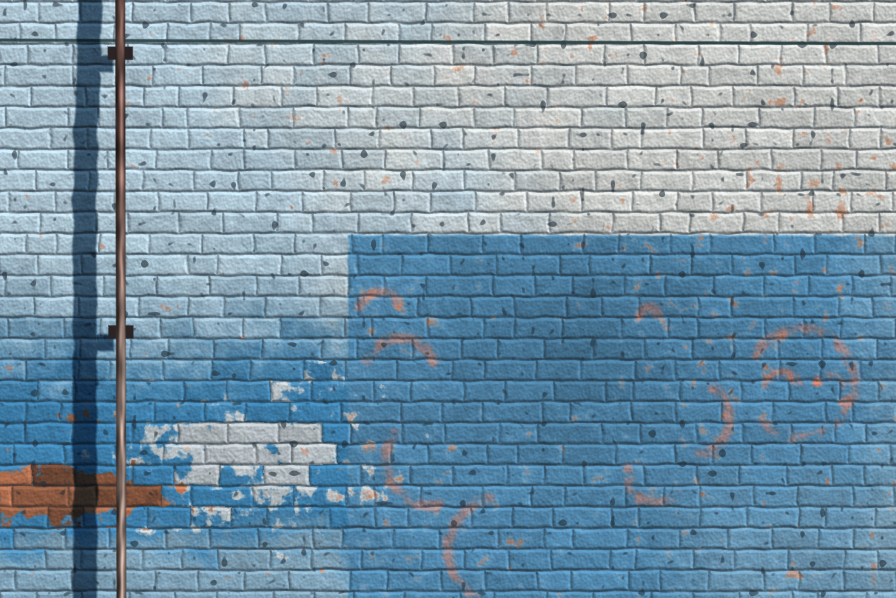
This texture is drawn by a WebGL 2 fragment shader. Its source:

```glsl
#version 300 es
precision highp float;
// Weathered painted brick wall with a blue panel, a rusty pipe and its shadow.
uniform vec2 u_resolution;
out vec4 outColor;

// Layout, in units of the canvas height
const float COURSE = 0.0352, BRICK = 0.078, COURSE_BASE = 0.6105;
const vec2 PANEL_CORNER = vec2(0.582, 0.607), LIGHT_STEP = vec2(0.0016, 0.003);
const float PIPE_X = 0.202, PIPE_RADIUS = 0.0082, CABLE_Y = 0.933;
const float SHADOW_X = 0.142, SHADOW_RADIUS = 0.02, ARC_SPAN = 1.2;
// Paint and materials
const vec3 COOL_WHITE = vec3(0.65, 0.74, 0.79), WARM_WHITE = vec3(0.76, 0.77, 0.76);
const vec3 PALE_BLUE = vec3(0.49, 0.62, 0.70), PANEL_BLUE = vec3(0.29, 0.48, 0.61);
const vec3 BAND_BLUE = vec3(0.22, 0.47, 0.64), RUST = vec3(0.57, 0.33, 0.21);
const vec3 CREAM = vec3(0.77, 0.75, 0.73), ORANGE = vec3(0.80, 0.45, 0.34);
const vec3 CRACK = vec3(0.13, 0.18, 0.22), SHADE_TINT = vec3(0.32, 0.42, 0.50);
// Faded spray arcs: centre, radius, facing angle
const vec4 ARCS[11] = vec4[11](
  vec4(0.635, 0.477, 0.035, 1.6), vec4(0.67, 0.375, 0.06, 1.57), vec4(0.72, 0.23, 0.075, 3.7),
  vec4(0.84, 0.08, 0.09, 3.0), vec4(1.34, 0.36, 0.09, 1.4), vec4(1.34, 0.36, 0.09, 5.2),
  vec4(1.31, 0.35, 0.026, 1.57), vec4(1.385, 0.34, 0.03, 0.9), vec4(1.16, 0.3, 0.06, -0.2),
  vec4(1.1, 0.21, 0.05, 4.2), vec4(1.085, 0.47, 0.015, 1.57));

float hash(vec2 p) {
  vec3 q = fract(p.xyx * 0.1031);
  q += dot(q, q.yzx + 33.33);
  return fract((q.x + q.y) * q.z);
}
float corner(vec2 cell, vec2 offset) {
  float a = 6.2832 * hash(cell);
  return dot(vec2(cos(a), sin(a)), offset);
}
float noise(vec2 p) {
  vec2 i = floor(p), f = p - i, e = vec2(1, 0), w = f * f * (3.0 - 2.0 * f);
  return 1.4 * mix(mix(corner(i, f), corner(i + e, f - e), w.x),
    mix(corner(i + e.yx, f - e.yx), corner(i + 1.0, f - 1.0), w.x), w.y);
}
float fbm(vec2 p) {
  float sum = 0.0, gain = 0.55;
  for (int k = 0; k < 4; k++, gain *= 0.5) {
    sum += gain * noise(p);
    p = mat2(1.6, 1.2, -1.2, 1.6) * p + 7.3;
  }
  return sum;
}
float joint(float i, float row) { return i + 0.5 * hash(vec2(i, row) + 61.0) - 0.25; }

// xy: brick id, z: distance to the bed joint, w: to the upright joint
vec4 bricks(vec2 p) {
  p += 0.0022 * vec2(noise(p * 45.0), noise(p * 30.0 + 19.0));
  float v = (p.y - COURSE_BASE) / COURSE, row = floor(v);
  float u = p.x / BRICK + 0.5 * mod(row, 2.0) + 0.3 * hash(vec2(row, 5.0)), i = floor(u);
  i += step(joint(i + 1.0, row), u) - step(u, joint(i, row));
  float side = min(u - joint(i, row), joint(i + 1.0, row) - u);
  return vec4(i, row, min(v - row, row + 1.0 - v) * COURSE, side * BRICK);
}
float relief(vec2 p) {
  vec4 b = bricks(p);
  return smoothstep(0.0, 0.006, min(b.z, b.w)) + 0.55 * fbm(p * 75.0) + 0.25 * noise(p * 210.0);
}
float blob(vec2 p, vec2 centre, vec2 size) {
  vec2 q = (p - centre) / size;
  return exp(-dot(q, q));
}
float arcDistance(vec2 p, vec4 arc) {
  vec2 q = p - arc.xy;
  float turn = mod(atan(q.y, q.x) - arc.w + 3.1416, 6.2832) - 3.1416;
  float a = arc.w + clamp(turn, -ARC_SPAN, ARC_SPAN);
  return length(q - arc.z * vec2(cos(a), sin(a)));
}
float box(vec2 p, vec2 size) { p = abs(p) - size; return max(p.x, p.y); }

void main() {
  vec2 p = gl_FragCoord.xy / u_resolution.y;
  float px = 1.0 / u_resolution.y;
  vec4 b = bricks(p);
  float tone = hash(b.xy + 40.0), chip = hash(b.xy + 11.0);
  float broad = fbm(p * 4.0), fine = fbm(p * 38.0 + 9.0);
  float wobble = 0.08 * broad + 0.05 * (tone - 0.5) + 0.04 * fine, low = p.y + wobble;

  // Whitewash, warmer to the right, and the blue band on the left
  vec3 col = mix(COOL_WHITE, WARM_WHITE, smoothstep(0.4, 1.15, p.x + 0.5 * broad + 0.2 * tone));
  col = mix(col, PALE_BLUE, smoothstep(0.62, 0.38, low));
  col = mix(col, BAND_BLUE, 0.95 * smoothstep(0.48, 0.32, low) * smoothstep(0.06, 0.13, low));

  // Blue panel with worn lower right and outer edge
  vec2 inset = vec2(p.x - PANEL_CORNER.x, PANEL_CORNER.y - p.y) + 0.004 * fine;
  vec2 cover = smoothstep(-0.003, 0.003, inset);
  float worn = 0.6 * smoothstep(0.28, 0.02, low) * smoothstep(1.02, 1.25, p.x + wobble);
  worn += 0.5 * smoothstep(1.38, 1.5, p.x + wobble) + 0.45 * smoothstep(0.15, 0.6, fine + 0.4 * broad);
  vec3 blue = PANEL_BLUE * (1.08 - 0.16 * blob(p, vec2(0.95, 0.43), vec2(0.25, 0.2)));
  col = mix(col, mix(blue, PALE_BLUE, min(worn, 0.85)), cover.x * cover.y);

  // Cream flakes, bare bricks and stains
  float flake = blob(p, vec2(0.43, 0.235), vec2(0.17, 0.1));
  float bare = blob(p, vec2(0.11, 0.175), vec2(0.17, 0.035)) + 0.4 * blob(p, vec2(0.14, 0.3), vec2(0.05, 0.02));
  col = mix(col, CREAM, 0.8 * smoothstep(0.05, 0.22, flake * 0.62 - chip * 0.45 + 0.6 * fine - 0.2 * step(flake, 0.05)));
  col = mix(col, RUST * (0.75 + 0.5 * tone), 0.9 * smoothstep(0.05, 0.2, bare - chip * 0.7 + 0.6 * fine - 0.2 * step(bare, 0.05)));
  col = mix(col, RUST * 1.2, 0.55 * smoothstep(0.38, 0.65, fine + 0.35 * broad + 0.1 * p.x - 0.05));

  // Spray arcs broken up by wear
  float spray = 0.0;
  for (int k = 0; k < 11; k++)
    spray = max(spray, smoothstep(0.014, 0.003, arcDistance(p + 0.008 * fine, ARCS[k])));
  spray *= 0.5 + 0.4 * blob(p, vec2(1.34, 0.35), vec2(0.08, 0.04));
  col = mix(col, ORANGE, spray * smoothstep(-0.4, 0.25, fine + 0.5 * broad));

  // Relief lit from the upper right, dark joints and pits
  float lit = relief(p) - relief(p + LIGHT_STEP);
  col *= 0.95 + 0.1 * tone + 0.12 * fine + clamp(0.34 * lit, -0.34, 0.2);
  float gap = max(smoothstep(0.0032, 0.0004, b.z), 0.7 * smoothstep(0.003, 0.0004, b.w));
  col = mix(col, CRACK, gap * (0.42 + 0.3 * noise(p * 28.0)));
  col = mix(col, CRACK, 0.6 * smoothstep(0.52, 0.72, noise(p * 60.0 + 3.0)));

  // Cable
  float cable = abs(p.y - CABLE_Y + 0.004 * p.x) - 0.0025;
  col = mix(col, vec3(0.16, 0.25, 0.26), 0.9 * smoothstep(px, -px, cable));

  // Pipe shadow, then the clamps
  float sway = 0.008 * smoothstep(0.65, 1.0, p.y) + 0.004 * noise(vec2(p.y * 25.0, 2.0));
  float shade = abs(p.x - SHADOW_X - sway) - SHADOW_RADIUS + 0.002 * fine;
  float pipeX = p.x - PIPE_X + 0.002 * (p.y - 0.5);
  vec2 grip = vec2(pipeX, p.y - (p.y > 0.68 ? 0.911 : 0.445));
  shade = min(shade, box(grip + vec2(0.027, 0.018), vec2(0.015, 0.014)));
  col *= mix(vec3(1), SHADE_TINT, smoothstep(0.003, -0.003, shade));
  col = mix(col, vec3(0.17, 0.14, 0.15), smoothstep(px, -px, box(grip, vec2(0.021, 0.011))));

  // Rusty pipe with a rounded highlight
  float across = pipeX / PIPE_RADIUS - 0.25;
  vec3 metal = mix(vec3(0.5, 0.43, 0.4), vec3(0.36, 0.27, 0.25), smoothstep(0.3, 0.8, p.y));
  metal *= (0.45 + 0.95 * exp(-3.0 * across * across)) * (1.0 + 0.5 * noise(p * vec2(160, 22)));
  col = mix(col, metal, smoothstep(px, -px, abs(pipeX) - PIPE_RADIUS));
  outColor = vec4(clamp(col, 0.0, 1.0), 1.0);
}
```
